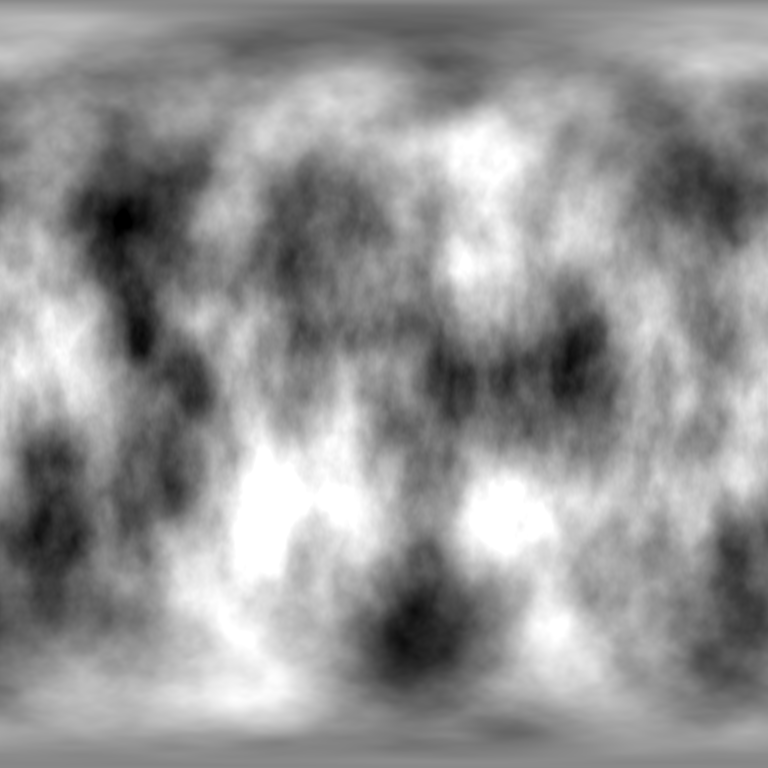
This texture is drawn by a WebGL 1 fragment shader. Its source:

```glsl
precision highp float;
// Soft grey clouds: fractal gradient noise sampled on a sphere and unrolled
// to longitude and latitude. Longitude wraps by itself; both poles lie on
// lattice points, where the noise is zero, so top and bottom meet in one grey.

uniform vec2 u_resolution;

const float PI = 3.14159265;

// Pseudo-random gradient for a lattice cell, each component in -1..1
vec3 gradient(vec3 cell) {
  vec3 p = fract((cell + 41.0) * vec3(0.1031, 0.1030, 0.0973));
  p += dot(p, p.yxz + 33.33);
  return fract((p.xxy + p.yxx) * p.zyx) * 2.0 - 1.0;
}

float corner(vec3 cell, vec3 local, vec3 offset) {
  return dot(gradient(cell + offset), local - offset);
}

// Gradient noise, zero at every lattice point
float gradientNoise(vec3 p) {
  vec3 cell = floor(p);
  vec3 f = p - cell;
  vec3 w = f * f * f * (f * (f * 6.0 - 15.0) + 10.0);
  vec2 k = vec2(0.0, 1.0);
  vec4 alongX = mix(
    vec4(corner(cell, f, k.xxx), corner(cell, f, k.xyx),
         corner(cell, f, k.xxy), corner(cell, f, k.xyy)),
    vec4(corner(cell, f, k.yxx), corner(cell, f, k.yyx),
         corner(cell, f, k.yxy), corner(cell, f, k.yyy)), w.x);
  vec2 alongY = mix(alongX.xz, alongX.yw, w.y);
  return mix(alongY.x, alongY.y, w.z);
}

// Octaves double in frequency; whole-number shifts keep the poles on the lattice
float clouds(vec3 p) {
  float sum = 0.0;
  float amplitude = 1.0;
  for (int octave = 0; octave < 6; octave++) {
    sum += amplitude * gradientNoise(p + 17.0 * float(octave));
    p *= 2.0;
    amplitude *= 0.465;
  }
  return sum;
}

void main() {
  vec2 uv = gl_FragCoord.xy / u_resolution;

  // Canvas to sphere, with the poles at heights -1 and 2
  float longitude = uv.x * 2.0 * PI;
  float latitude = (uv.y - 0.5) * PI;
  float ring = 1.25 * cos(latitude);
  vec3 point = vec3(ring * cos(longitude), 0.5 + 1.5 * sin(latitude), ring * sin(longitude));

  // Strong contrast, clipping the extremes to black and white
  float grey = clamp(0.535 + 1.02 * clouds(point), 0.0, 1.0);
  gl_FragColor = vec4(vec3(grey), 1.0);
}
```
